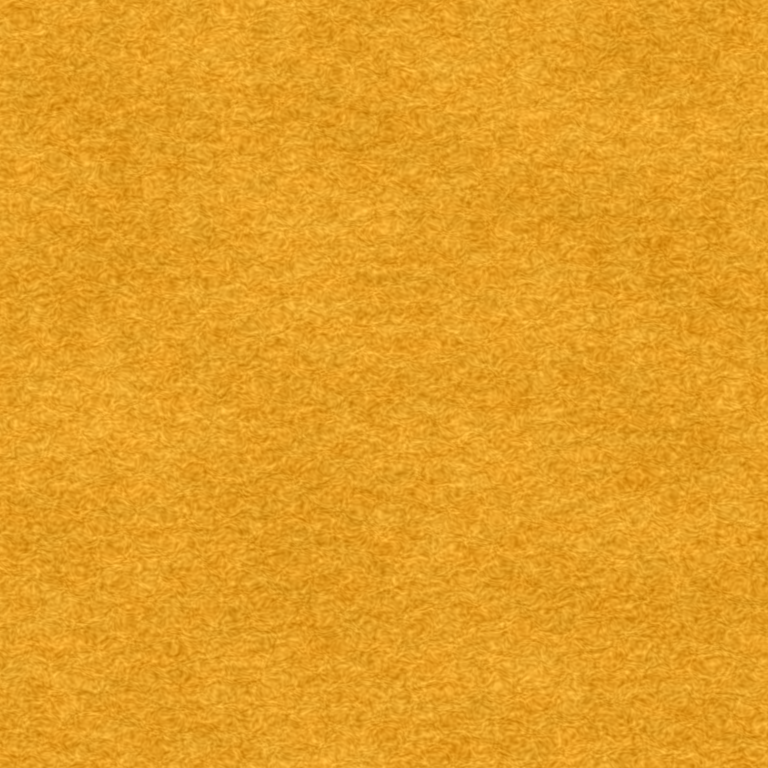
Give the GLSL for this texture, as a Shadertoy shader.

```glsl
const vec3 BASE_COLOR = vec3(0.899, 0.624, 0.149);
const vec3 TONE_RANGE = vec3(0.96, 1.04, 0.98);   // colour change per unit of tone
const vec3 HUE_SHIFT  = vec3(0.010, -0.022, -0.030); // drift towards orange

// Cells per canvas height, across and along the fibre direction
const vec2 CLOUD_FREQ = vec2(4.0, 8.0);
const vec2 FIBRE_FREQ = vec2(26.0, 74.0);
const vec2 GRAIN_FREQ = vec2(108.0, 178.0);
const vec2 FINE_FREQ  = vec2(200.0, 262.0);
const vec2 HUE_FREQ   = vec2(18.0, 36.0);
const vec2 WARP_FREQ  = vec2(34.0, 42.0);

const float CLOUD_AMOUNT = 0.045;
const float FIBRE_AMOUNT = 0.070;
const float GRAIN_AMOUNT = 0.125;
const float FINE_AMOUNT  = 0.100;
const float WARP_AMOUNT  = 0.007;
const float FIBRE_TILT   = 0.06;   // radians

const float TAU = 6.2831853;

uint hash(uvec2 v) {
    uint h = v.x * 1597334677u ^ v.y * 3812015801u;
    h = (h ^ (h >> 16)) * 2146121005u;
    h = (h ^ (h >> 15)) * 2221713035u;
    return h ^ (h >> 16);
}

vec2 gradient(ivec2 cell) {
    float angle = TAU * float(hash(uvec2(cell)) >> 8) / 16777216.0;
    return vec2(cos(angle), sin(angle));
}

float gradientNoise(vec2 p) {
    ivec2 i = ivec2(floor(p));
    vec2 f = fract(p);
    vec2 u = f * f * f * (f * (f * 6.0 - 15.0) + 10.0);
    float a = dot(gradient(i), f);
    float b = dot(gradient(i + ivec2(1, 0)), f - vec2(1.0, 0.0));
    float c = dot(gradient(i + ivec2(0, 1)), f - vec2(0.0, 1.0));
    float d = dot(gradient(i + ivec2(1, 1)), f - vec2(1.0, 1.0));
    return mix(mix(a, b, u.x), mix(c, d, u.x), u.y);
}

// One noise layer, turned by an angle so that the lattices never line up
float layer(vec2 p, vec2 freq, float angle, float seed) {
    float c = cos(angle), s = sin(angle);
    vec2 turned = vec2(c * p.x + s * p.y, c * p.y - s * p.x);
    return gradientNoise(turned * freq + seed * vec2(37.3, 91.7));
}

void mainImage(out vec4 fragColor, in vec2 fragCoord) {
    vec2 p = fragCoord / iResolution.y;

    // Bend the fibres so that they wander
    vec2 q = p + WARP_AMOUNT * vec2(layer(p, WARP_FREQ, 0.5, 1.0),
                                    layer(p, WARP_FREQ, -0.3, 2.0));

    // Soft clouds, pressed fibres and fine grain
    float tone = CLOUD_AMOUNT * layer(p, CLOUD_FREQ, FIBRE_TILT, 3.0)
               + FIBRE_AMOUNT * layer(q, FIBRE_FREQ, FIBRE_TILT, 4.0)
               + GRAIN_AMOUNT * layer(q, GRAIN_FREQ, FIBRE_TILT * 3.0, 5.0)
               + FINE_AMOUNT  * layer(q, FINE_FREQ, -FIBRE_TILT * 4.0, 6.0);

    float hue = layer(q, HUE_FREQ, FIBRE_TILT, 7.0);
    vec3 color = BASE_COLOR + TONE_RANGE * tone + HUE_SHIFT * hue;
    fragColor = vec4(clamp(color, 0.0, 1.0), 1.0);
}
```
